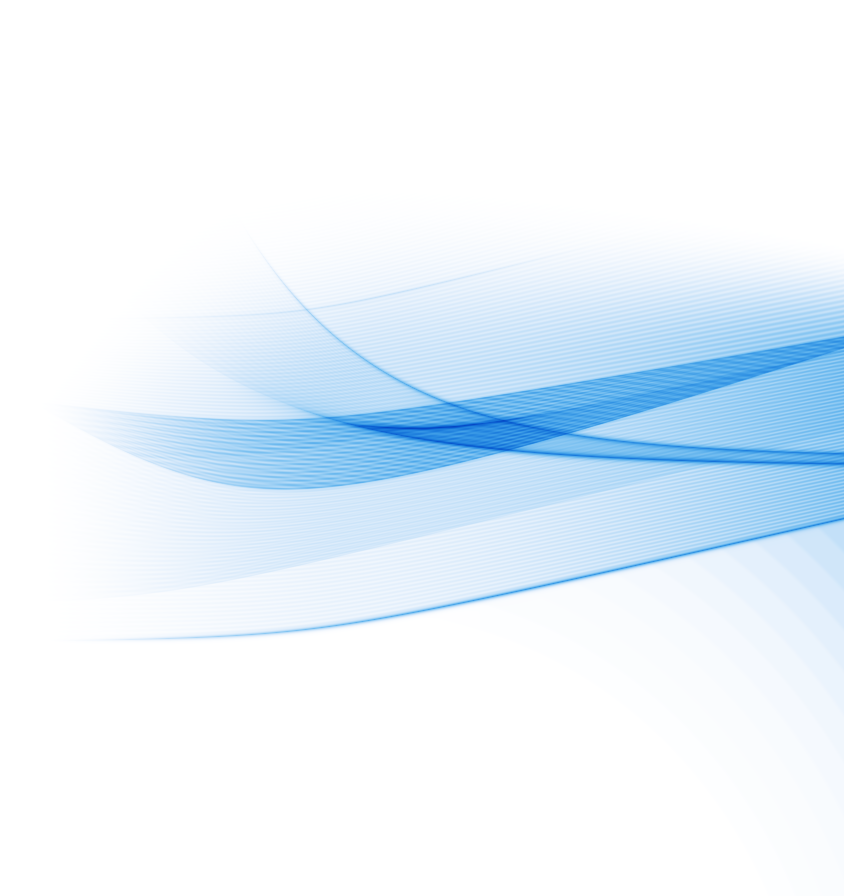
This background is drawn by a WebGL 1 fragment shader. Its source:

```glsl
precision highp float;
// Translucent blue ribbons of fine lines sweeping across a white background.

uniform vec2 u_resolution;

float pixel;

// Hyperbolic bend: slopes m-n and m+n joined smoothly around x = c.
float bend(float x, float c, float w, float m, float n) {
  float d = x - c;
  return m * d + n * sqrt(d * d + w * w);
}

// Coverage above a curve, from the signed height over it.
float above(float d) {
  return smoothstep(-pixel, pixel, d);
}

// Coverage of the area between two curves.
float sheet(float y, float low, float high) {
  return above(y - low) * above(high - y);
}

// Thin line with soft flanks.
float stroke(float d, float width) {
  return exp(-abs(d) / width);
}

// Fine threads interpolated between two curves, averaging out when too dense.
float threads(float y, float low, float high, float count) {
  float gap = max(high - low, 0.0001);
  float visible = smoothstep(1.5 * pixel, 3.2 * pixel, gap / count);
  return 1.0 + 0.28 * visible * cos(6.2832 * count * (y - low) / gap);
}

void main() {
  vec2 uv = gl_FragCoord.xy / u_resolution;
  float x = uv.x;
  float y = uv.y;
  pixel = 1.0 / u_resolution.y;

  // Curves that bound the sheets
  float base = 0.281 + bend(x, 0.36, 0.15, 0.108, 0.108);
  float seam = 0.321 + bend(x, 0.18, 0.14, 0.12, 0.12);
  float ribbonTop = 0.509 + bend(x, 0.33, 0.15, 0.02, 0.148);
  float ribbonLow = 0.360 + bend(x, 0.26, 0.2, -0.183, 0.505);
  float ribbonMid = 0.452 + bend(x, 0.3, 0.2, 0.08, 0.2);
  float fold = 0.4966 + bend(x, 0.49, 0.12, 0.0, 0.212);
  float swoopTop = 0.49 + 0.245 * exp(-6.0 * (x - 0.297));
  float swoopLow = 0.48 + 0.058 * exp(-5.2 * (x - 0.373));
  float veil = 0.642 + bend(x, 0.36, 0.1, 0.12, 0.12);

  // Fades toward the left and the top
  float leftEdge = 0.055 + 0.77 * max(y - 0.55, 0.0);
  float left = smoothstep(leftEdge - 0.02, leftEdge + 0.36, x);
  float top = 1.0 - smoothstep(0.55 + 0.05 * x, 0.83 - 0.1 * x * x, y);
  top *= mix(1.0, top, 0.6);
  float x4 = x * x * x * x;
  float ink = 0.0;

  // Upper haze and its veil
  float haze = above(y - ribbonTop) * top * left;
  ink += haze * (0.075 + 0.24 * x4) * threads(y, ribbonTop, veil, 30.0);
  ink += 0.015 * above(veil - y) * haze;
  ink += 0.07 * stroke(y - veil, 0.0012) * left * (1.0 - smoothstep(0.45, 0.72, x));

  // Lower sheet, denser above the seam
  float lower = sheet(y, base, ribbonTop) * left;
  ink += lower * (0.03 + 0.27 * x4) * threads(y, base, ribbonTop, 52.0);
  ink += 0.05 * sheet(y, seam, ribbonTop) * left * threads(y, seam, ribbonLow, 28.0);

  // Main ribbon with crossing threads, lighter in its lower half
  float ribbonFade = smoothstep(0.04, 0.5, x);
  float weave = threads(y, ribbonLow, ribbonTop, 17.0)
              * threads(y + 0.12 * x, 0.0, 1.0, 160.0);
  float half_tone = mix(1.0, 0.78, above(ribbonMid - y) * (1.0 - smoothstep(0.4, 0.55, x)));
  ink += 0.3 * sheet(y, ribbonLow, ribbonTop) * ribbonFade * weave * half_tone;
  ink += 0.14 * stroke(y - ribbonTop, 0.0014) * ribbonFade;
  ink += 0.16 * stroke(y - ribbonLow, 0.0014) * ribbonFade;

  // Swoop: an open mesh that tightens into a band
  float band = smoothstep(0.46, 0.62, x);
  float mesh = threads(y, swoopLow, swoopTop, 26.0);
  ink += sheet(y, swoopLow, swoopTop) * mix(0.035 * left * top, 0.17, band) * mesh;
  float swoopFade = smoothstep(0.28, 0.65, x);
  ink += (0.08 + 0.55 * swoopFade) * smoothstep(0.28, 0.37, x)
       * stroke(y - swoopTop, 0.0016);
  ink += 0.85 * smoothstep(0.33, 0.48, x) * stroke(y - swoopLow, 0.0017);
  ink += 0.09 * smoothstep(0.25, 0.4, x) * (1.0 - band)
       * stroke(y - swoopLow, 0.014);

  // Dark wedge under the fold
  float wedge = sheet(y, max(swoopLow, ribbonLow), fold) * smoothstep(0.4, 0.48, x);
  ink += mix(0.26, 0.1, smoothstep(0.58, 0.75, x)) * wedge * threads(y, ribbonLow, fold, 9.0);
  float crease = smoothstep(0.4, 0.47, x) * (1.0 - smoothstep(0.5, 0.68, x));
  ink += (1.4 * crease + 0.12 * band) * stroke(y - fold, 0.0017);

  // Bright rim along the base
  float rim = smoothstep(0.1, 0.7, x);
  ink += (0.1 + 0.6 * rim) * smoothstep(0.05, 0.25, x) * stroke(y - base, 0.0014);

  // Stepped arcs of glow at the lower right
  float radius = distance(uv, vec2(0.42, -0.22));
  float steps = (radius - 0.54) / 0.03;
  float level = floor(steps) + smoothstep(0.8, 1.0, fract(steps));
  float glow = max(level + 1.0, 0.0) / 11.0 * smoothstep(0.4, 0.6, x);
  ink += above(base - y) * (0.007 * smoothstep(0.0, 0.2, glow) + 0.12 * glow * glow * glow);

  // Ink absorbs red most and blue least; thin ink leans to lavender
  float red = 2.12 * ink;
  float tint = 1.0 - exp(-5.0 * red);
  vec3 absorbed = vec3(red, 0.3 * red + 0.065 * tint, 0.06 * red + 0.015 * tint);
  gl_FragColor = vec4(exp(-absorbed), 1.0);
}
```
